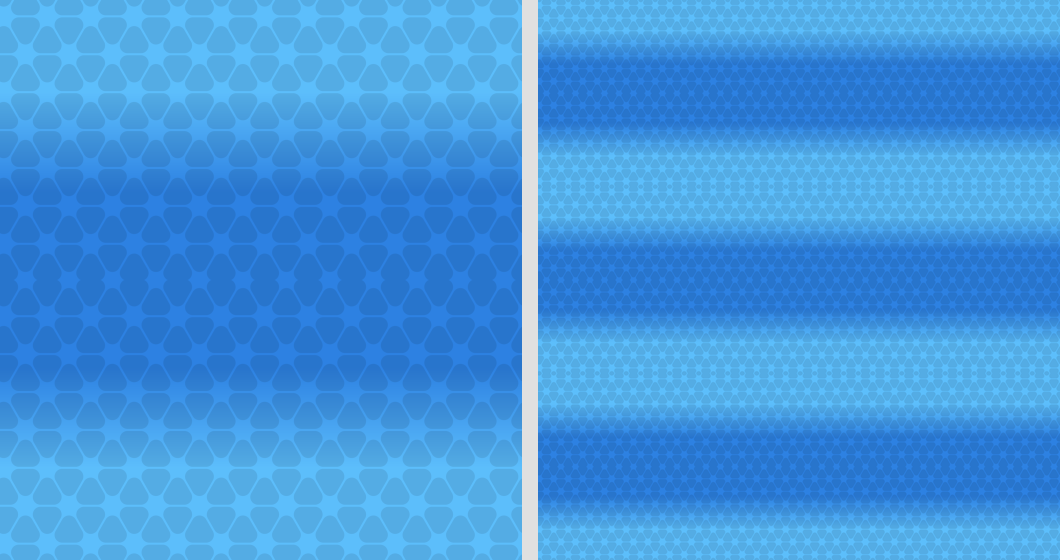
Left: one tile. Right: repeated 3 by 3.
A WebGL 1 fragment shader for this pattern:

```glsl
precision highp float;

uniform vec2 u_resolution;

const float COLUMNS = 12.0;        // triangles across the canvas
const float ROWS = 14.77;          // triangle rows over the full height
const float FIRST_LINE = 0.954;    // rows from the mirror axis to the first line
const float PHASE = 0.085;         // horizontal shift, in columns
const float HALF_GAP = 0.0235;     // half the line width, in triangle sides
const float CORNER_RADIUS = 0.176; // in triangle sides
const float DARK_END = 0.315;      // gradient limits: 0 at mid height, 1 at the edges
const float LIGHT_START = 0.67;
const float TILE_SHADE = 0.905;    // tile brightness relative to the lines
const vec3 DARK_BLUE = vec3(0.175, 0.506, 0.885);
const vec3 LIGHT_BLUE = vec3(0.362, 0.744, 0.986);

const float SQRT3 = 1.7320508;

// Signed distance to an upright equilateral triangle around its centroid
float triangleDistance(vec2 p, float halfSide) {
  p.x = abs(p.x) - halfSide;
  p.y += halfSide / SQRT3;
  if (p.x + SQRT3 * p.y > 0.0) {
    p = vec2(p.x - SQRT3 * p.y, -SQRT3 * p.x - p.y) * 0.5;
  }
  p.x -= clamp(p.x, -2.0 * halfSide, 0.0);
  return -length(p) * sign(p.y);
}

// Signed distance to the nearest rounded tile; x in columns, y in rows
float tileDistance(vec2 grid) {
  float row = floor(grid.y);
  float x = abs(fract(grid.x - 0.5 * mod(row, 2.0)) - 0.5);
  vec2 cell = vec2(x, grid.y - row);

  // Turn inverted triangles upright
  if (cell.x > 0.5 * (1.0 - cell.y)) {
    cell = vec2(0.5, 1.0) - cell;
  }

  vec2 p = vec2(cell.x, cell.y * 0.5 * SQRT3 - 0.5 / SQRT3);
  float coreHalfSide = 0.5 - SQRT3 * (HALF_GAP + CORNER_RADIUS);
  return triangleDistance(p, coreHalfSide) - CORNER_RADIUS;
}

void main() {
  vec2 uv = gl_FragCoord.xy / u_resolution;

  // Mirror at mid height, so the top and bottom edges also meet as reflections
  float fromAxis = abs(uv.y - 0.5);
  vec2 grid = vec2(uv.x * COLUMNS - PHASE, fromAxis * ROWS - FIRST_LINE);

  // Vertical gradient
  float light = clamp((2.0 * fromAxis - DARK_END) / (LIGHT_START - DARK_END), 0.0, 1.0);
  vec3 color = mix(DARK_BLUE, LIGHT_BLUE, light);

  // Shaded tiles with smooth edges
  float edge = 0.7 * COLUMNS / u_resolution.x;
  float tile = 1.0 - smoothstep(-edge, edge, tileDistance(grid));
  color *= mix(1.0, TILE_SHADE, tile);

  gl_FragColor = vec4(color, 1.0);
}
```
